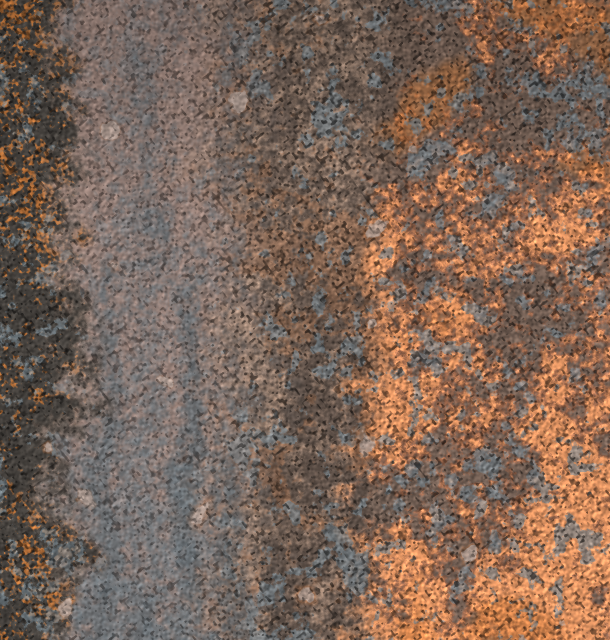
Give the GLSL for this texture, as a Shadertoy shader.

```glsl
// Weathered steel sheet: blue-grey plate, dark pitted bands and orange rust.

float hash(vec2 p) {
    vec3 q = fract(p.xyx * 0.1031);
    q += dot(q, q.yzx + 33.33);
    return fract((q.x + q.y) * q.z);
}

float noise(vec2 p) {
    vec2 i = floor(p), f = fract(p);
    f = f * f * (3.0 - 2.0 * f);
    vec2 e = vec2(0.0, 1.0);
    return mix(mix(hash(i), hash(i + e.yx), f.x),
               mix(hash(i + e), hash(i + e.yy), f.x), f.y);
}

float fbm(vec2 p) {
    float sum = 0.0, amp = 0.5;
    for (int i = 0; i < 5; i++) {
        sum += amp * noise(p);
        p = mat2(0.8, 0.6, -0.6, 0.8) * p * 2.03 + 17.3;
        amp *= 0.5;
    }
    return sum;
}

// Height of the grainy crust, turned off the pixel axes
float crust(vec2 p) {
    p = mat2(0.8, 0.6, -0.6, 0.8) * p;
    return 0.6 * noise(p * 215.0) + 0.4 * noise(p.yx * 120.0 + 40.0);
}

// Sparse ragged flakes: x is the bare chip, y is the rusty ring around it
vec2 flakes(vec2 p, float ragged) {
    vec2 g = p * 8.0, cell = floor(g), cover = vec2(0.0);
    for (int j = -1; j <= 1; j++)
    for (int i = -1; i <= 1; i++) {
        vec2 c = cell + vec2(i, j);
        if (hash(c + 71.0) < 0.6) continue;
        vec2 d = g - c - vec2(hash(c + 5.0), hash(c + 19.0));
        d.x += 0.8 * d.y * (hash(c + 33.0) - 0.5);
        float size = mix(0.02, 0.11, pow(hash(c + 47.0), 3.0));
        float dist = length(d) + 0.5 * (ragged - 0.5);
        cover.x = max(cover.x, 1.0 - smoothstep(size - 0.02, size + 0.02, dist));
        cover.y = max(cover.y, 1.0 - smoothstep(size, size * 2.2 + 0.03, dist));
    }
    return cover;
}

void mainImage(out vec4 fragColor, in vec2 fragCoord) {
    vec2 uv = fragCoord / iResolution.xy;
    vec2 p = fragCoord / iResolution.y;

    // Noise layers, coarse to fine
    vec2 warp = vec2(fbm(p * 8.0), fbm(p * 8.0 + 31.0)) - 0.5;
    float patches = fbm(p * 8.0 + warp * 2.0 + 7.0);
    float mottle = fbm(p * 30.0 + 53.0);
    float speckle = fbm(p * 100.0 + 11.0);
    float streak = fbm(vec2(p.x * 30.0, p.y * 2.5) + warp * 2.0);
    float grain = noise(mat2(0.6, 0.8, -0.8, 0.6) * p * 240.0 + 90.0);

    // Vertical bands with ragged borders
    float x = uv.x + 0.10 * warp.x + 0.12 * (mottle - 0.5) + 0.06 * (speckle - 0.5);
    float plate = smoothstep(0.08, 0.15, x) * (1.0 - smoothstep(0.28, 0.48, x));
    float left = 1.0 - smoothstep(0.07, 0.14, x);
    float right = smoothstep(0.57, 0.66, x + 0.05 * (0.5 - uv.y));

    // Pitted middle band
    vec3 color = mix(vec3(0.34, 0.29, 0.26), vec3(0.55, 0.46, 0.40),
                     smoothstep(0.32, 0.66, 0.6 * speckle + 0.4 * mottle + 0.25 * (streak - 0.5)));
    color = mix(color, vec3(0.50, 0.34, 0.24), 0.5 * smoothstep(0.5, 0.66, patches + 0.5 * (speckle - 0.5)));

    // Smooth plate, mauve above and bluer below
    float mauve = smoothstep(0.22, 0.78, 0.5 + 0.6 * (streak - 0.5) + 0.35 * (uv.y - 0.45)
                             + 0.7 * (speckle - 0.5));
    color = mix(color, mix(vec3(0.40, 0.41, 0.42), vec3(0.53, 0.45, 0.42), mauve), plate);

    // Rust sheet, brighter towards the lower right
    float rust = patches + 0.45 * (mottle - 0.5) + 0.75 * (speckle - 0.5)
               + 0.34 * (0.54 - uv.y) + 0.25 * (uv.x - 0.8);
    vec3 rustColor = mix(vec3(0.41, 0.34, 0.30), vec3(0.54, 0.36, 0.27), smoothstep(0.28, 0.48, rust));
    rustColor = mix(rustColor, vec3(0.82, 0.54, 0.36), smoothstep(0.43, 0.62, rust));
    rustColor = mix(rustColor, vec3(0.74, 0.43, 0.20), 0.45 * smoothstep(0.54, 0.68, fbm(p * 6.0 + 77.0)));
    color = mix(color, rustColor, right);

    // Dark left edge with orange specks
    float specks = smoothstep(0.47, 0.62, 0.5 * patches + 0.5 * speckle
                              + 0.25 * (grain - 0.5) + 0.10 * (uv.y - 0.5));
    vec3 edgeColor = mix(vec3(0.25, 0.235, 0.22), vec3(0.60, 0.37, 0.19), specks);
    color = mix(color, edgeColor, left);

    // Blue-grey remains of paint in small broken flecks
    float paint = 0.35 * fbm(p * 13.0 + warp * 3.0 + 140.0) + 0.65 * fbm(p * 48.0 + 160.0)
                + 0.3 * (speckle - 0.5);
    float blue = smoothstep(0.54, 0.62, paint + 0.05 * (1.0 - right) * (0.5 - uv.y));
    color = mix(color, vec3(0.40, 0.45, 0.48), 0.7 * blue * (1.0 - 0.5 * plate));

    // Pale chips ringed with rust
    vec2 chip = flakes(p + 0.02 * warp, mottle);
    color = mix(color, vec3(0.66, 0.40, 0.23), 0.4 * chip.y * (1.0 - 0.6 * plate));
    color = mix(color, vec3(0.64, 0.58, 0.55), 0.8 * chip.x);

    // Embossed grain, lit from the upper left, and small dark pits
    vec2 light = vec2(-0.0013, 0.0015);
    float relief = crust(p - light) - crust(p + light);
    float rough = mix(1.0, 0.7, max(plate, chip.x));
    color *= 1.0 + rough * (0.52 * relief + 0.34 * (grain - 0.5));
    float pits = smoothstep(0.54, 0.80, 0.65 * noise(mat2(0.8, -0.6, 0.6, 0.8) * p * 225.0 + 210.0)
                            + 0.35 * speckle);
    color *= 1.0 - 0.5 * rough * pits;

    // Slow tonal drift, darker at the top
    color *= 1.09 + 0.16 * (streak - 0.5) - 0.14 * smoothstep(0.6, 1.0, uv.y);
    fragColor = vec4(clamp(color, 0.0, 1.0), 1.0);
}
```
